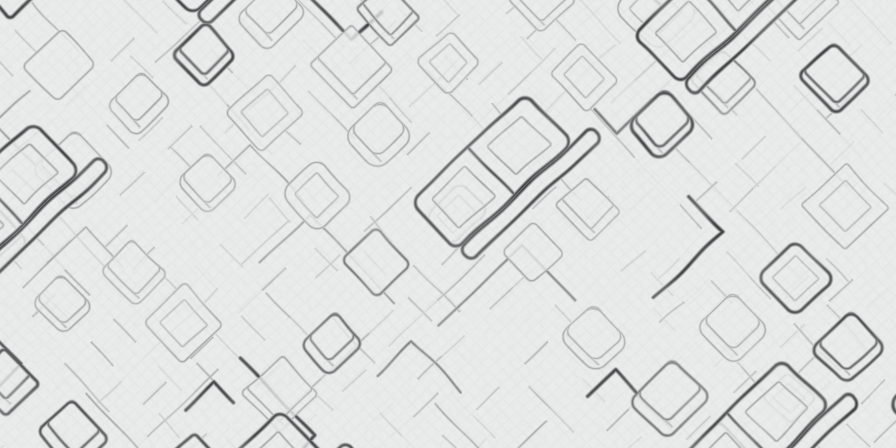
A Shadertoy shader for this pattern:

```glsl
#define TILT 0.76
#define CELL 0.205
#define BLOCK_SHARE 0.8
#define BLOCK_SIZE 0.054
#define CORNER_CELL 0.33
#define SLAB_CELL 0.78
#define GUIDE_STEP 0.074
#define MESH_STEP 0.022
#define WOBBLE 0.008
#define SOFTNESS 0.0036
#define PAPER vec3(0.918, 0.925, 0.925)
#define GRAPHITE vec3(0.24, 0.245, 0.25)

float hash(vec2 p) {
    return fract(sin(dot(p, vec2(127.1, 311.7))) * 43758.5453);
}

vec2 hash2(vec2 p) {
    return vec2(hash(p), hash(p + 17.3));
}

float noise(vec2 p) {
    vec2 i = floor(p), f = fract(p);
    f = f * f * (3.0 - 2.0 * f);
    return mix(mix(hash(i), hash(i + vec2(1, 0)), f.x),
               mix(hash(i + vec2(0, 1)), hash(i + 1.0), f.x), f.y);
}

float box(vec2 p, vec2 halfSize, float radius) {
    vec2 d = abs(p) - halfSize + radius;
    return length(max(d, 0.0)) + min(max(d.x, d.y), 0.0) - radius;
}

float softEdge() {
    return max(SOFTNESS, 0.8 / iResolution.y);
}

float stroke(float d, float halfWidth) {
    float s = softEdge();
    return 1.0 - smoothstep(halfWidth - s, halfWidth + s, abs(d));
}

// Light strokes are thin, heavy strokes are wide and dark
float pencil(float d, float weight) {
    return stroke(d, mix(0.0012, 0.0036, weight)) * mix(0.5, 0.97, weight);
}

// Hides most of what lies under a shape
void cover(inout float ink, float d) {
    ink *= mix(0.2, 1.0, smoothstep(-softEdge(), softEdge(), d));
}

// Broken construction lines along one axis
float guides(vec2 q, float seed) {
    float column = round(q.x / GUIDE_STEP);
    float shift = 0.4 * (hash(vec2(column, seed)) - 0.5);
    float tone = hash(vec2(column, floor(q.y / GUIDE_STEP + 3.0 * shift)) + seed);
    float d = q.x - (column + shift) * GUIDE_STEP;
    return stroke(d, 0.0012) * 0.42 * smoothstep(0.5, 1.0, tone);
}

// Open two-armed strokes
void corners(vec2 q, inout float ink) {
    vec2 home = floor(q / CORNER_CELL);
    for (int k = 0; k < 9; k++) {
        vec2 id = home + vec2(k % 3 - 1, k / 3 - 1);
        if (hash(id + 5.1) > 0.68) continue;
        vec2 side = sign(hash2(id + 8.7) - 0.65);
        vec2 p = (q - (id + 0.3 + 0.4 * hash2(id + 2.9)) * CORNER_CELL) * side;
        vec2 arm = 0.05 + 0.23 * hash2(id + 31.4);
        vec2 rest = p - clamp(p, vec2(0), arm);
        float d = min(length(vec2(rest.x, p.y)), length(vec2(p.x, rest.y)));
        ink = max(ink, pencil(d, smoothstep(0.1, 0.8, hash(id + 44.2))));
    }
}

// Rounded blocks with a raised face or an inner square
void blocks(vec2 q, inout float ink) {
    vec2 home = floor(q / CELL);
    for (int k = 0; k < 9; k++) {
        vec2 id = home + vec2(k % 3 - 1, k / 3 - 1);
        if (hash(id) > BLOCK_SHARE) continue;
        vec2 p = q - (id + 0.5 + 0.36 * (hash2(id + 3.3) - 0.5)) * CELL;
        vec2 size = BLOCK_SIZE * (0.72 + 0.35 * hash(id + 6.6) + 0.25 * hash2(id + 9.1));
        float weight = smoothstep(0.4, 0.95, hash(id + 12.8));
        float radius = mix(0.004, 0.028, hash(id + 21.5));
        float d = box(p, size, radius);
        cover(ink, d);
        ink = max(ink, pencil(d, weight));

        float style = hash(id + 27.9);
        float depth = 0.008 + 0.006 * hash(id + 35.2);
        if (style < 0.5) {
            float face = box(p - depth, size - depth, radius * 0.7);
            float ridge = max(abs(p.x + size.x - depth * 2.0), d + depth);
            ink = max(ink, pencil(face, weight * 0.7));
            ink = max(ink, pencil(ridge, 0.1) * 0.7);
        } else if (style < 0.8) {
            ink = max(ink, pencil(box(p, size * 0.6, 0.004), 0.0) * 0.75);
        }
    }
}

// Long slabs with a side rail and two inset squares
void slabs(vec2 q, inout float ink) {
    vec2 home = floor(q / SLAB_CELL);
    for (int k = 0; k < 9; k++) {
        vec2 id = home + vec2(k % 3 - 1, k / 3 - 1);
        if (hash(id + 50.6) > 0.7) continue;
        vec2 p = q - (id + 0.35 + 0.3 * hash2(id + 61.2)) * SLAB_CELL;
        if (hash(id + 70.4) > 0.65) p = p.yx;
        float rail = box(p + vec2(-0.03, 0.098), vec2(0.2, 0.018), 0.016);
        float body = box(p, vec2(0.175, 0.075), 0.022);
        float inset = box(vec2(abs(p.x) - 0.085, p.y), vec2(0.052, 0.046), 0.005);
        cover(ink, min(rail, body));
        ink = max(ink, pencil(min(abs(rail), abs(body)), 0.95));
        ink = max(ink, pencil(max(abs(p.x), body), 0.75));
        ink = max(ink, pencil(inset, 0.05));
    }
}

void mainImage(out vec4 fragColor, in vec2 fragCoord) {
    vec2 uv = fragCoord / iResolution.y;
    float c = cos(TILT), s = sin(TILT);
    vec2 q = vec2(c * uv.x + s * uv.y, c * uv.y - s * uv.x);
    vec2 bent = q + WOBBLE * (vec2(noise(q * 11.0), noise(q * 11.0 + 40.0)) - 0.5);

    float ink = max(guides(bent, 1.7), guides(bent.yx, 9.4));
    corners(bent, ink);
    blocks(bent, ink);
    slabs(bent, ink);
    ink *= mix(0.72, 1.08, noise(q * 16.0 + 7.0));

    // Fine paper mesh and grain
    vec2 mesh = abs(fract(bent / MESH_STEP) - 0.5) * MESH_STEP;
    float paperTone = 0.035 * max(stroke(mesh.x, 0.001), stroke(mesh.y, 0.001));
    paperTone += 0.02 * (noise(uv * 120.0) - 0.3);
    fragColor = vec4(mix(PAPER, GRAPHITE, clamp(ink + paperTone, 0.0, 1.0)), 1.0);
}
```
